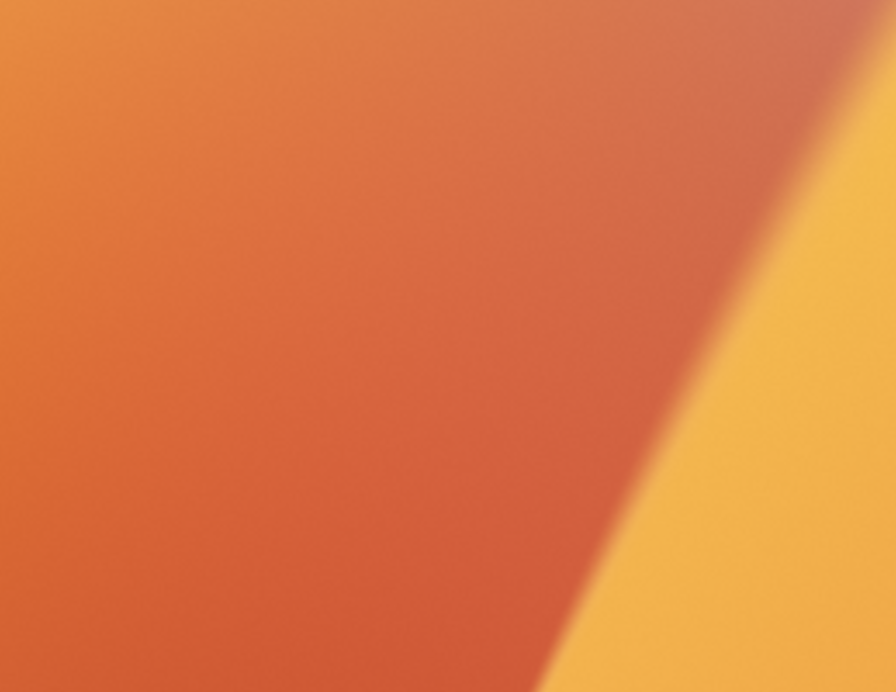
This background is drawn by a Shadertoy shader. Its source:

```glsl
// A warm terracotta field meets a golden panel along a gently bowed diagonal.
// The field blends nine colour stops; the panel edge blurs more towards the top,
// carries a pale peach rim, and a faint soft grain covers everything.

// Field colours: left, middle and right stops on three heights
const vec3 TOP_L = vec3(0.906, 0.553, 0.259);
const vec3 TOP_M = vec3(0.867, 0.486, 0.282);
const vec3 TOP_R = vec3(0.820, 0.459, 0.345);
const vec3 MID_L = vec3(0.871, 0.447, 0.212);
const vec3 MID_M = vec3(0.847, 0.402, 0.251);
const vec3 MID_R = vec3(0.812, 0.404, 0.275);
const vec3 LOW_L = vec3(0.827, 0.376, 0.200);
const vec3 LOW_M = vec3(0.812, 0.349, 0.212);
const vec3 LOW_R = vec3(0.831, 0.384, 0.251);
const float FIELD_WIDTH = 0.9;    // x of the right-hand stops

// Panel colours and their drift with height and depth
const vec3 PANEL = vec3(0.953, 0.700, 0.302);
const vec3 PANEL_RISE = vec3(0.004, 0.043, 0.010);
const vec3 PANEL_DEPTH = vec3(-0.030, -0.100, -0.045);
const vec3 RIM = vec3(0.945, 0.700, 0.375);
const float RIM_STRENGTH = 0.65;

// Edge: start at the bottom, slope, bow, and half-width of the blur
const float EDGE_START = 0.599;
const float EDGE_SLOPE = 0.365;
const float EDGE_BOW = 0.045;
const float BLUR_LOW = 0.013;
const float BLUR_HIGH = 0.052;

const float GRAIN_CELLS = 200.0;
const float GRAIN_AMOUNT = 0.008;

float hash(vec2 p) {
    vec3 q = fract(vec3(p.xyx) * 0.1031);
    q += dot(q, q.yzx + 33.33);
    return fract((q.x + q.y) * q.z);
}

float valueNoise(vec2 p) {
    vec2 cell = floor(p), f = fract(p);
    f = f * f * (3.0 - 2.0 * f);
    return mix(mix(hash(cell), hash(cell + vec2(1, 0)), f.x),
               mix(hash(cell + vec2(0, 1)), hash(cell + vec2(1, 1)), f.x), f.y);
}

// Parabola through a, b, c at t = 0, 0.5, 1
vec3 blend3(vec3 a, vec3 b, vec3 c, float t) {
    float u = 1.0 - t;
    return a * u * (u - t) + b * 4.0 * t * u + c * t * (t - u);
}

vec3 fieldColor(vec2 uv) {
    float t = uv.x / FIELD_WIDTH;
    return blend3(blend3(LOW_L, LOW_M, LOW_R, t),
                  blend3(MID_L, MID_M, MID_R, t),
                  blend3(TOP_L, TOP_M, TOP_R, t), uv.y);
}

vec3 panelColor(float height, float depth, float blur) {
    vec3 color = PANEL + PANEL_RISE * height + PANEL_DEPTH * max(depth, 0.0);
    float rim = 1.0 - smoothstep(0.0, 1.8 * blur, depth);
    return mix(color, RIM, RIM_STRENGTH * rim);
}

void mainImage(out vec4 fragColor, in vec2 fragCoord) {
    vec2 uv = fragCoord / iResolution.xy;

    // Horizontal distance into the panel
    float edge = EDGE_START + uv.y * (EDGE_SLOPE + EDGE_BOW * uv.y);
    float depth = uv.x - edge;
    float blur = mix(BLUR_LOW, BLUR_HIGH, uv.y);
    float cover = smoothstep(-blur, blur, depth);

    vec3 color = mix(fieldColor(uv), panelColor(uv.y, depth, blur), cover);

    // Soft grain
    vec2 grainPos = uv * vec2(iResolution.x / iResolution.y, 1.0) * GRAIN_CELLS;
    color += GRAIN_AMOUNT * (valueNoise(grainPos) - 0.5);

    fragColor = vec4(color, 1.0);
}
```
